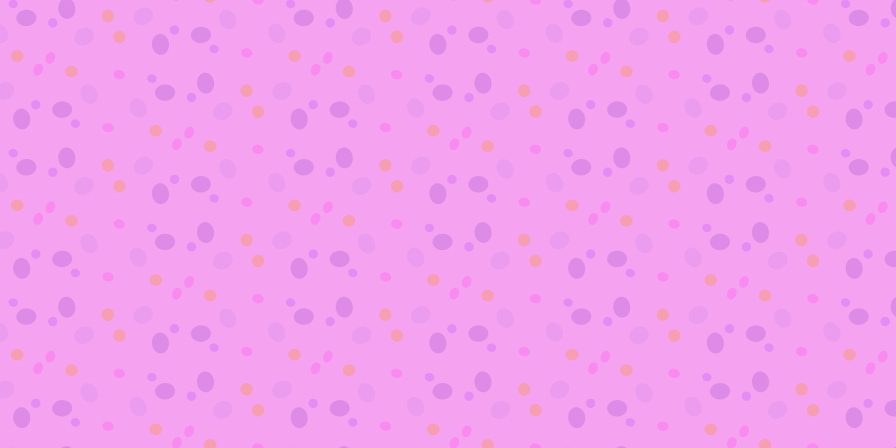
A Shadertoy shader for this pattern:

```glsl
const float ROWS = 3.0;                    // repeats down the canvas
const vec2 CELL = vec2(1.858, 1.0);        // centred cell, in row heights
const vec2 PIVOT = vec2(1.2254, 2.573);    // centre of half-turn symmetry

const vec3 GROUND = vec3(0.960, 0.640, 0.945);
const vec3 PLUM   = vec3(0.865, 0.545, 0.900);
const vec3 VIOLET = vec3(0.900, 0.540, 0.955);
const vec3 PEACH  = vec3(0.965, 0.620, 0.700);
const vec3 PINK   = vec3(0.975, 0.545, 0.940);
const vec3 LILAC  = vec3(0.925, 0.612, 0.932);

vec2 wrapCell(vec2 p, vec2 cell) {
    return p - cell * floor(p / cell + 0.5);
}

// Offset to the nearest point of the half-drop lattice
vec2 wrapHalfDrop(vec2 p, vec2 cell) {
    vec2 a = wrapCell(p, cell);
    vec2 b = wrapCell(p - 0.5 * cell, cell);
    return dot(a, a) < dot(b, b) ? a : b;
}

// Approximate signed distance to a tilted ellipse
float ellipseDistance(vec2 p, vec2 radii, float tilt) {
    float c = cos(tilt), s = sin(tilt);
    vec2 q = vec2(c * p.x + s * p.y, c * p.y - s * p.x);
    float k = length(q / radii);
    float slope = length(q / (radii * radii));
    return k * (k - 1.0) / max(slope, 1e-4);
}

// A pebble and its half-turn twin, repeated over the lattice
vec3 addPebbles(vec3 base, vec2 p, vec2 centre, vec2 radii, float tilt, vec3 color, float pixel) {
    for (int i = 0; i < 2; i++) {
        float turn = 1.0 - 2.0 * float(i);
        vec2 q = wrapHalfDrop(turn * p - centre, CELL);
        float d = ellipseDistance(q, radii, tilt);
        base = mix(base, color, 1.0 - smoothstep(-0.7 * pixel, 0.7 * pixel, d));
    }
    return base;
}

void mainImage(out vec4 fragColor, in vec2 fragCoord) {
    float pixel = ROWS / iResolution.y;
    vec2 p = fragCoord * pixel - PIVOT;
    vec3 color = GROUND;

    // Faint pebbles
    color = addPebbles(color, p, vec2(-0.266, 0.318), vec2(0.068, 0.057), 0.5, LILAC, pixel);
    color = addPebbles(color, p, vec2(0.300, 0.296), vec2(0.055, 0.068), 0.5, LILAC, pixel);

    // Large dark pebbles
    color = addPebbles(color, p, vec2(-0.151, 0.130), vec2(0.057, 0.070), 0.1, PLUM, pixel);
    color = addPebbles(color, p, vec2(0.120, 0.193), vec2(0.067, 0.055), 0.05, PLUM, pixel);

    // Small dots
    color = addPebbles(color, p, vec2(-0.057, 0.226), vec2(0.031, 0.031), 0.0, VIOLET, pixel);
    color = addPebbles(color, p, vec2(0.208, 0.099), vec2(0.031, 0.028), -0.3, VIOLET, pixel);
    color = addPebbles(color, p, vec2(0.426, -0.180), vec2(0.041, 0.042), 0.0, PEACH, pixel);
    color = addPebbles(color, p, vec2(0.182, 0.448), vec2(0.042, 0.039), 0.0, PEACH, pixel);
    color = addPebbles(color, p, vec2(0.041, -0.461), vec2(0.031, 0.041), -0.4, PINK, pixel);
    color = addPebbles(color, p, vec2(0.427, 0.073), vec2(0.038, 0.031), -0.2, PINK, pixel);

    fragColor = vec4(color, 1.0);
}
```
